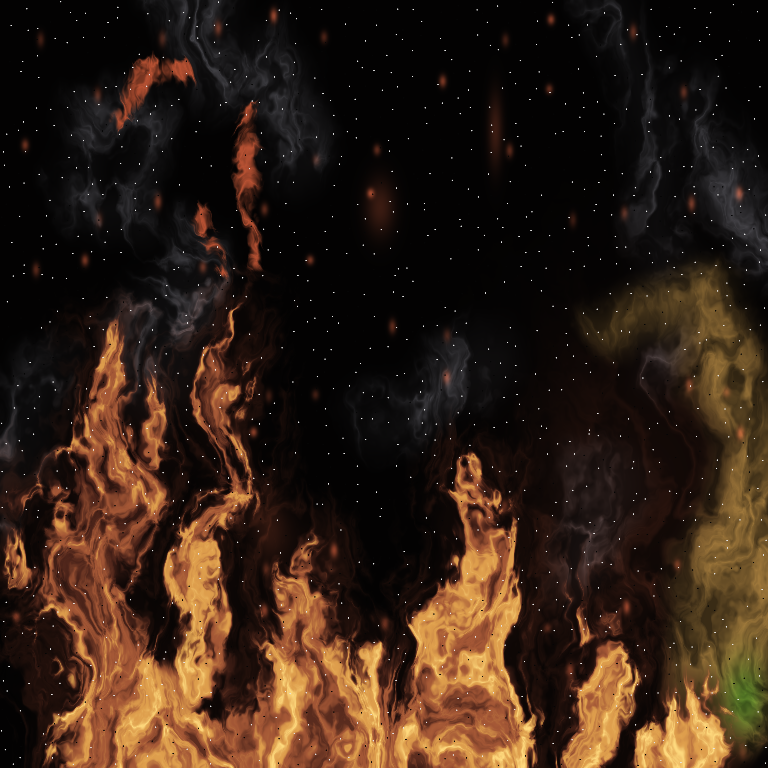
A WebGL 1 fragment shader for this background:

```glsl
precision highp float;
// Fire against black: flames, an olive plume, smoke, embers and specks.
// Tapered limbs give each silhouette; warped noise bends them and
// ridged noise draws the bright filaments inside.
uniform vec2 u_resolution;

#define FLAME_WARP 0.075
#define SMOKE_WARP 0.09
#define SPECK_CELLS 48.0
#define SPECK_RADIUS 0.0009
#define EMBER_CELLS 13.0
#define SMOKE vec3(.26, .26, .28)
#define LICK vec3(.72, .32, .2)
#define OLIVE vec3(.7, .53, .26)
#define GREEN vec3(.45, .65, .2)

float hash(vec2 p) {
  vec3 q = fract(p.xyx * .1031);
  q += dot(q, q.yzx + 33.33);
  return fract((q.x + q.y) * q.z);
}

float noise(vec2 p) {
  vec2 i = floor(p), f = fract(p), e = vec2(1, 0);
  f = f * f * (3. - 2. * f);
  return mix(mix(hash(i), hash(i + e), f.x),
             mix(hash(i + e.yx), hash(i + 1.), f.x), f.y);
}

float fbm(vec2 p) {
  float sum = 0., amp = .5;
  for (int i = 0; i < 5; i++) {
    sum += amp * noise(p);
    p = mat2(1.6, 1.2, -1.2, 1.6) * p + 7.3;
    amp *= .5;
  }
  return sum;
}

// Bright lines where the noise crosses its middle value
float strand(vec2 p) { return 1. - min(abs(fbm(p) - .48) * 5.5, 1.); }

// Signed distance to a limb from a to b with end radii ra and rb
float limb(vec2 p, float ax, float ay, float bx, float by, float ra, float rb) {
  vec2 axis = vec2(bx - ax, by - ay), rel = p - vec2(ax, ay);
  float h = clamp(dot(rel, axis) / dot(axis, axis), 0., 1.);
  return length(rel - axis * h) - mix(ra, rb, h);
}

float glow(vec2 p, float x, float y, float w, float h) {
  vec2 q = (p - vec2(x, y)) / vec2(w, h);
  return exp(-dot(q, q));
}

float flameShape(vec2 p) {
  // left blaze and its side arms
  float d = limb(p, .15, 0., .13, .36, .07, .07);
  d = min(d, limb(p, .14, .34, .14, .54, .07, .012));
  d = min(d, limb(p, .17, .3, .2, .49, .05, .015));
  d = min(d, limb(p, .1, .34, .03, .36, .03, .01));
  d = min(d, limb(p, .08, .23, .03, .29, .03, .012));
  d = min(d, limb(p, .2, 0., .27, .31, .08, .025));
  d = min(d, limb(p, .27, .12, .31, .24, .05, .01));
  // tall winding tongue
  d = min(d, limb(p, .26, .29, .31, .37, .025, .022));
  d = min(d, limb(p, .31, .36, .28, .49, .025, .03));
  d = min(d, limb(p, .29, .5, .29, .6, .033, .006));
  // central fires on a shared bed
  d = min(d, limb(p, .14, .02, .64, .04, .06, .07));
  d = min(d, limb(p, .4, 0., .4, .14, .11, .06));
  d = min(d, limb(p, .4, .16, .41, .28, .055, .015));
  d = min(d, limb(p, .5, 0., .5, .15, .06, .03));
  d = min(d, limb(p, .61, 0., .61, .2, .085, .065));
  d = min(d, limb(p, .63, .2, .62, .38, .055, .02));
  // horned fire and low right fire
  d = min(d, limb(p, .78, 0., .785, .16, .045, .03));
  d = min(d, limb(p, .77, .15, .755, .23, .02, .005));
  d = min(d, limb(p, .79, .16, .825, .22, .02, .005));
  d = min(d, limb(p, .89, 0., .92, .08, .06, .025));
  // dark hollow
  return max(d, -limb(p, .21, .23, .24, .17, .015, .025));
}

float smokeShape(vec2 p) {
  float d = limb(p, .26, 1., .29, .92, .05, .03);
  d = min(d, abs(limb(p, .15, .76, .16, .84, .035, .035)) - .01);
  d = min(d, limb(p, .34, .95, .4, .8, .02, .02));
  d = min(d, limb(p, .25, .7, .2, .54, .02, .06));
  d = min(d, limb(p, .06, .52, 0., .35, .008, .025));
  d = min(d, limb(p, .5, .46, .63, .52, .01, .03));
  d = min(d, limb(p, .78, .36, .77, .25, .025, .02));
  d = min(d, limb(p, .8, 1., .87, .8, .008, .016));
  d = min(d, limb(p, .87, .8, .87, .5, .016, .008));
  return min(d, limb(p, .9, .87, 1., .67, .006, .03));
}

vec3 fireColor(float heat) {
  vec3 c = mix(vec3(.04, .02, .02), vec3(.3, .14, .1), smoothstep(0., .3, heat));
  c = mix(c, vec3(.64, .34, .21), smoothstep(.28, .6, heat));
  c = mix(c, vec3(.87, .62, .3), smoothstep(.58, .85, heat));
  return mix(c, vec3(1., .86, .5), smoothstep(.85, 1.1, heat));
}

void main() {
  vec2 p = gl_FragCoord.xy / u_resolution;
  vec2 bend = vec2(fbm(p * vec2(11, 8)), fbm(p * vec2(10, 7) + 31.)) - .48;
  vec2 sp = p + bend * SMOKE_WARP, lp = p + bend * .04;
  float broad = strand(p * vec2(19, 7) + bend * 4.);
  float fine = strand(p * vec2(42, 17) + bend * 6. + 19.);
  // smoke and dim red haze
  vec3 color = vec3(.012, .009, .009);
  float wisps = .15 + .5 * broad * broad + .35 * fine * broad;
  color += SMOKE * smoothstep(.05, -.03, smokeShape(sp)) * wisps;
  float haze = glow(p, .84, .37, .14, .2) * (.3 + .4 * broad) + glow(p, .495, .73, .018, .035);
  haze += .7 * glow(p, .35, .31, .025, .04) + glow(p, .645, .83, .009, .045);
  // olive plume, green near its foot
  float plume = limb(sp, .81, .57, .91, .61, .025, .035);
  plume = min(plume, limb(sp, .91, .59, .98, .44, .035, .045));
  plume = min(plume, limb(sp, .99, .44, .96, .1, .05, .08));
  vec3 olive = mix(OLIVE, GREEN, glow(p, .97, .09, .03, .05));
  olive *= .35 + .4 * broad + .25 * fine;
  // flames with frayed edges, hotter toward the ground
  float d = flameShape(p + bend * FLAME_WARP) + .045 * (.45 - broad * .5 - fine * .5);
  float body = smoothstep(.014, -.024, d);
  float heat = .13 + .42 * broad + .3 * fine + .24 * smoothstep(.45, 0., p.y);
  color += LICK * .3 * (haze + .6 * smoothstep(.07, 0., d) * (.3 + .7 * fine));
  color = mix(color, olive, smoothstep(.035, -.045, plume) * .9);
  color = mix(color, fireColor(heat * body), body);
  // loose licks above the fire
  d = limb(lp, .155, .85, .19, .905, .003, .013);
  d = min(d, limb(lp, .19, .905, .245, .91, .013, .01));
  d = min(d, limb(lp, .325, .86, .33, .66, .011, .002));
  d = min(d, limb(lp, .27, .73, .28, .65, .006, .003));
  d += .012 * (.5 - fine);
  color = mix(color, LICK * (.4 + .6 * fine), smoothstep(.007, -.008, d));
  // scattered embers
  vec2 cell = floor(p * EMBER_CELLS);
  vec2 spot = .25 + .5 * vec2(hash(cell + 3.), hash(cell + 57.));
  float ember = glow(fract(p * EMBER_CELLS), spot.x, spot.y, .06, .05 + .1 * spot.x);
  color += LICK * spot.y * ember * step(.68, hash(cell + 13.)) * (1. - body);
  // fine pale and dark specks
  cell = floor(p * SPECK_CELLS);
  spot = .1 + .8 * vec2(hash(cell + 101.), hash(cell + 211.));
  float gap = length(fract(p * SPECK_CELLS) - spot) / SPECK_CELLS / SPECK_RADIUS;
  float speck = smoothstep(1.4, .6, gap), kind = hash(cell + 307.);
  color = mix(color, vec3(.9), speck * step(.52, kind));
  color = mix(color, vec3(.02), speck * step(kind, .3));
  gl_FragColor = vec4(color, 1.);
}
```
